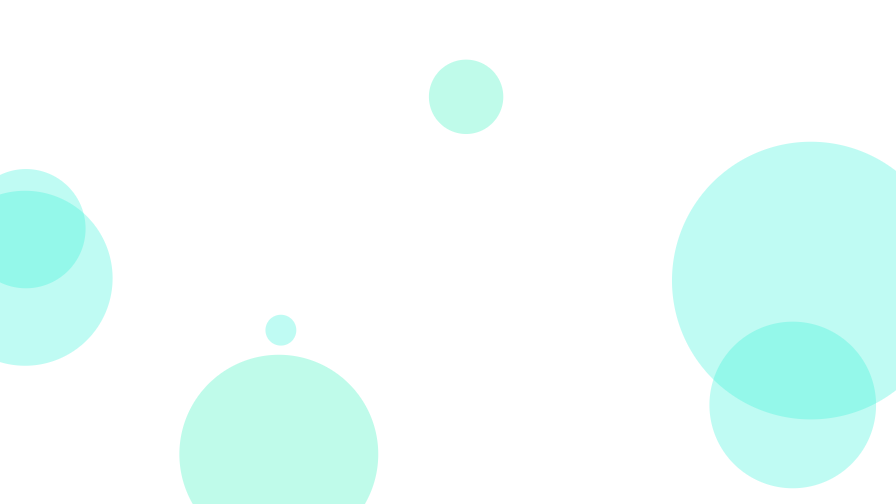
This background is drawn by a Shadertoy shader. Its source:

```glsl
const vec3 PAPER = vec3(1.0);
const vec3 AQUA = vec3(0.22, 0.948, 0.848);
const vec3 MINT = vec3(0.21, 0.948, 0.745);
const float OPACITY = 0.32;

// Discs as centre and radius, in units of the canvas height
const int AQUA_COUNT = 5;
const vec3 AQUA_DISCS[AQUA_COUNT] = vec3[](
    vec3(0.0515, 0.5463, 0.1183),
    vec3(0.0498, 0.4479, 0.1736),
    vec3(0.5573, 0.3449, 0.0306),
    vec3(1.6088, 0.4433, 0.2755),
    vec3(1.5729, 0.1965, 0.1653)
);
const int MINT_COUNT = 2;
const vec3 MINT_DISCS[MINT_COUNT] = vec3[](
    vec3(0.9248, 0.8079, 0.0738),
    vec3(0.5532, 0.0988, 0.1973)
);

// Antialiased coverage of a disc
float discMask(vec2 p, vec3 disc, float pixel) {
    float dist = length(p - disc.xy) - disc.z;
    return clamp(0.5 - dist / pixel, 0.0, 1.0);
}

void mainImage(out vec4 fragColor, in vec2 fragCoord) {
    vec2 p = fragCoord / iResolution.y;
    float pixel = 1.0 / iResolution.y;
    vec3 color = PAPER;

    // Translucent layers deepen where they overlap
    for (int i = 0; i < AQUA_COUNT; i++) {
        color = mix(color, AQUA, OPACITY * discMask(p, AQUA_DISCS[i], pixel));
    }
    for (int i = 0; i < MINT_COUNT; i++) {
        color = mix(color, MINT, OPACITY * discMask(p, MINT_DISCS[i], pixel));
    }

    fragColor = vec4(color, 1.0);
}
```
